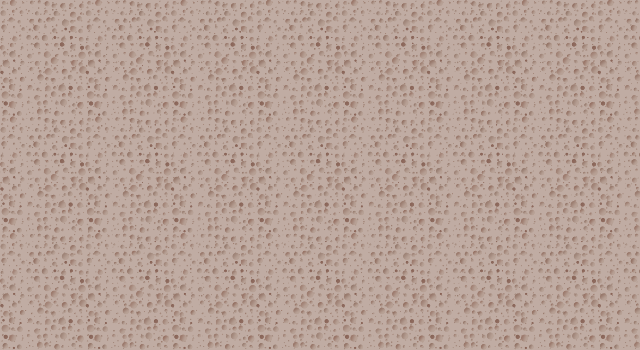
Write a WebGL 1 fragment shader that draws this pattern.

```glsl
precision highp float;
// Porous clay surface: a tall repeating tile of closely packed, shaded round pits.

uniform vec2 u_resolution;

const float TILES_DOWN = 3.0;
const vec2 TILE_SIZE = vec2(0.7314, 1.0);   // in tile heights
const float SPARSE_BAND = 0.32;             // centre of the quiet strip, in tile widths
const vec2 DARK_CLUSTER = vec2(0.81, 0.67); // where the tiny deep holes gather

const vec3 CLAY = vec3(0.752, 0.676, 0.640);
const vec3 PIT_LIT = vec3(0.718, 0.630, 0.585);
const vec3 PIT_BROWN = vec3(0.560, 0.450, 0.400);
const vec3 PIT_RED = vec3(0.580, 0.430, 0.375);
const vec3 HOLE = vec3(0.510, 0.355, 0.305);

float hash(vec2 p, float seed) {
  return fract(sin(dot(p, vec2(127.1, 311.7)) + seed * 74.7) * 43758.547);
}

// Shortest offset between two positions on the wrapped tile.
vec2 wrappedOffset(vec2 a, vec2 b) {
  return fract(a - b + 0.5) - 0.5;
}

// Pit fill: shadow under the upper left rim, light on the lower right.
vec3 pitColor(vec2 offset, float radius, float angle, float redness, float depth) {
  vec2 lightDir = vec2(cos(angle), sin(angle));
  float lit = clamp(0.5 + 0.5 * dot(offset, lightDir) / radius, 0.0, 1.0);
  vec3 shadow = mix(PIT_LIT, mix(PIT_BROWN, PIT_RED, redness), depth);
  return mix(shadow, PIT_LIT, smoothstep(0.0, 0.85, lit));
}

// One layer of jittered pits on a wrapped grid; radii are in cells.
// Wide and narrow pits alternate like a checkerboard so that they seldom overlap.
vec3 drawPits(vec3 color, vec2 p, vec2 grid, vec2 wideRadii, vec2 narrowRadii,
              float holeChance, float seed, float pixel) {
  vec2 cellSize = TILE_SIZE / grid;
  vec2 home = floor(p / cellSize);
  for (int y = -1; y <= 1; y++) {
    for (int x = -1; x <= 1; x++) {
      vec2 cell = home + vec2(float(x), float(y));
      vec2 id = floor(mod(cell + 0.5, grid));
      vec2 jitter = vec2(hash(id, seed), hash(id, seed + 1.0));
      vec2 place = 0.5 + 0.54 * (jitter - 0.5);
      vec2 offset = p - (cell + place) * cellSize;
      vec2 tilePos = (id + place) / grid;

      // Pits shrink inside the quiet strip.
      float bandDistance = abs(wrappedOffset(tilePos, vec2(SPARSE_BAND)).x);
      float fullness = mix(0.66, 1.0, smoothstep(0.04, 0.18, bandDistance));
      float isNarrow = step(0.5, mod(id.x + id.y, 2.0));
      vec2 radii = mix(wideRadii, narrowRadii, isNarrow);
      float size = mix(radii.x, radii.y, hash(id, seed + 2.0));
      float radius = size * fullness * cellSize.y;

      // A few narrow pits become deep flat holes, mostly in the cluster.
      float clusterDistance = length(wrappedOffset(tilePos, DARK_CLUSTER) * TILE_SIZE);
      float chance = holeChance * (1.0 + 5.0 * (1.0 - smoothstep(0.05, 0.14, clusterDistance)));
      float isHole = isNarrow * step(hash(id, seed + 3.0), chance);

      float angle = -0.7 + 0.8 * (hash(id, seed + 4.0) - 0.5);
      float depth = mix(0.6, 1.0, hash(id, seed + 5.0));
      vec3 fill = pitColor(offset, radius, angle, hash(id, seed + 6.0), depth);
      fill = mix(fill, HOLE, isHole * 0.75);
      float cover = 1.0 - smoothstep(-0.5 * pixel, 0.5 * pixel, length(offset) - radius);
      color = mix(color, fill, cover);
    }
  }
  return color;
}

void main() {
  vec2 p = gl_FragCoord.xy / u_resolution.y * TILES_DOWN;
  float pixel = TILES_DOWN / u_resolution.y;

  vec3 color = CLAY;
  // Fine pores first, then the main pits over them.
  color = drawPits(color, p, vec2(14.0, 20.0), vec2(0.10, 0.20), vec2(0.08, 0.18),
                   0.03, 3.0, pixel);
  color = drawPits(color, p, vec2(10.0, 14.0), vec2(0.27, 0.46), vec2(0.13, 0.29),
                   0.12, 17.0, pixel);

  gl_FragColor = vec4(color, 1.0);
}
```
